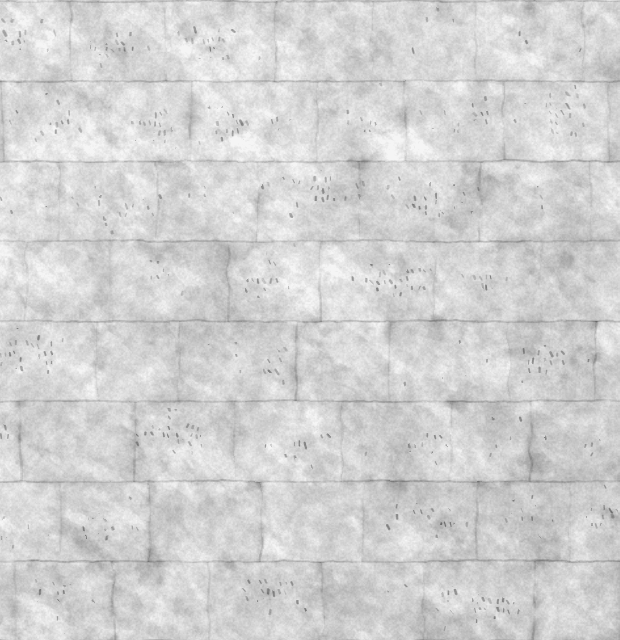
Give the GLSL for this texture, as a Shadertoy shader.

```glsl
// Pale weathered stone wall: eight courses of about six pitted blocks with thin stained joints.

const float COURSES = 8.0;
const float BLOCKS = 6.0;
const vec3 STONE = vec3(0.838);

// Joint offset of each course in block widths, bottom to top
const float COURSE_PHASE[8] = float[8](0.12, 0.52, 0.24, 0.85, 0.16, 0.60, 0.97, 0.60);

float hash(vec2 p) {
    vec3 q = fract(vec3(p.xyx) * 0.1031);
    q += dot(q, q.yzx + 33.33);
    return fract((q.x + q.y) * q.z);
}

float noise(vec2 p) {
    vec2 i = floor(p), f = fract(p);
    f = f * f * (3.0 - 2.0 * f);
    return mix(mix(hash(i), hash(i + vec2(1, 0)), f.x),
               mix(hash(i + vec2(0, 1)), hash(i + vec2(1, 1)), f.x), f.y);
}

float fbm(vec2 p) {
    float sum = 0.0, amp = 0.5;
    for (int i = 0; i < 5; i++) {
        sum += amp * noise(p);
        p = mat2(1.6, 1.2, -1.2, 1.6) * p + 17.3;
        amp *= 0.5;
    }
    return sum / 0.97;
}

mat2 rotation(float a) {
    return mat2(cos(a), sin(a), -sin(a), cos(a));
}

// Position of the k-th upright joint, in block widths
float jointPos(float k, float course) {
    return k + 0.26 * (hash(vec2(k + 31.0, course * 7.0 + 5.0)) - 0.5);
}

// Line of given half width, softened over at least one pixel
float line(float dist, float halfWidth, float px) {
    return 1.0 - smoothstep(halfWidth - px * 0.6, halfWidth + px * 0.9, abs(dist));
}

// Short slanted tool marks, one candidate per grid cell
float pits(vec2 p, float density, float px) {
    vec2 size = vec2(0.075, 0.115);
    p += 0.09 * vec2(noise(p * 4.0), noise(p * 4.0 + 40.0));
    vec2 id = floor(p / size);
    float r = hash(id + 3.7);
    vec2 q = (fract(p / size) - 0.5) * size;
    q -= (vec2(hash(id + 11.0), hash(id + 23.0)) - 0.5) * vec2(0.025, 0.04);
    q = rotation(0.9 * hash(id + 51.0) - 0.65) * q;
    q.y -= clamp(q.y, -0.032 * r, 0.032);
    float mark = line(length(q), 0.005 + 0.009 * hash(id + 71.0), px);
    return mark * step(r, density) * (0.4 + 0.6 * hash(id + 91.0));
}

void mainImage(out vec4 fragColor, in vec2 fragCoord) {
    vec2 uv = fragCoord / iResolution.xy;
    float px = COURSES / iResolution.y;
    vec2 p = fragCoord * px;
    float pitch = COURSES * iResolution.x / iResolution.y / BLOCKS;

    // Course and block under this point
    float y = p.y + 0.015 + 0.022 * (noise(p * vec2(2.5, 1.0)) - 0.5)
                          + 0.014 * (noise(p * 13.0) - 0.5);
    float course = floor(y);
    float x = p.x + 0.05 * (noise(p * vec2(3.0, 5.0) + 60.0) - 0.5);
    float u = x / pitch - COURSE_PHASE[(int(course) + 8) % 8];
    float k = floor(u);
    if (u < jointPos(k, course)) k -= 1.0;
    else if (u > jointPos(k + 1.0, course)) k += 1.0;
    float left = jointPos(k, course), right = jointPos(k + 1.0, course);
    vec2 local = vec2((u - left) / (right - left), fract(y));
    vec2 block = vec2(k + 20.0, course + 9.0);

    // Mottled stone, brighter towards the upper left
    float wear = fbm(p * 5.0 + 80.0);
    float tone = 0.05 * (uv.y - 0.5) - 0.035 * (uv.x - 0.5);
    tone += 0.025 * (hash(block) - 0.5);
    tone += 0.19 * (fbm(p * 1.8 + 4.0) - 0.5) + 0.17 * (fbm(p * 8.0) - 0.5);
    tone += 0.055 * (noise(p * 38.0) - 0.5) + 0.05 * (noise(p * 61.0 + 9.0) - 0.5);

    // Pale chipped flakes running diagonally, and grey weathered patches
    vec2 slant = rotation(0.65) * p;
    tone += 0.05 * smoothstep(0.56, 0.68, fbm(slant * vec2(2.2, 5.0) + block * 3.0));
    float patches = smoothstep(0.58, 0.72, fbm(slant * vec2(2.5, 3.6) + 130.0));
    tone -= 0.065 * patches * smoothstep(0.35, 0.6, wear);

    // Bed joints: thin dark lines with stains seeping below
    float bed = abs(local.y - 0.5) - 0.5;
    float bedFade = 0.45 + 0.55 * noise(p * vec2(2.2, 1.0) + 15.0);
    tone -= 0.15 * bedFade * line(bed, 0.011, px);
    float drip = noise(vec2(p.x * 9.0, p.y * 1.5)) * smoothstep(0.3, 0.65, wear);
    float age = mix(1.25, 0.5, uv.y);
    tone -= 0.14 * age * drip * exp(-(1.0 - local.y) * 8.0);
    tone -= 0.05 * age * wear * exp(-local.y * 14.0);

    // Upright joints: fainter, broken and smudged
    float side = min(u - left, right - u) * pitch;
    float nearest = u - left < right - u ? k : k + 1.0;
    float strength = 0.3 + 0.7 * hash(vec2(nearest + 8.0, course + 43.0));
    float broken = smoothstep(0.25, 0.65, noise(p * vec2(4.0, 6.0) + 25.0));
    tone -= 0.10 * strength * (0.3 + 0.7 * broken) * line(side, 0.013, px);
    tone -= 0.10 * strength * age * smoothstep(0.35, 0.65, wear) * exp(-side * side * 260.0);

    // Tool marks gathered near the middle of most blocks
    vec2 centre = vec2(0.5, 0.53) + 0.22 * (vec2(hash(block + 5.0), hash(block + 6.0)) - 0.5);
    vec2 spread = (local - centre) / vec2(0.30, 0.19);
    float cluster = exp(-dot(spread, spread)) * smoothstep(0.1, 0.7, hash(block + 14.0));
    float density = 0.85 * cluster * smoothstep(0.3, 0.55, noise(p * 5.0 + 33.0));
    tone -= 0.30 * pits(p, density, px);
    tone -= 0.035 * cluster * smoothstep(0.5, 0.7, wear);

    fragColor = vec4(clamp(STONE + tone, 0.0, 0.96), 1.0);
}
```
